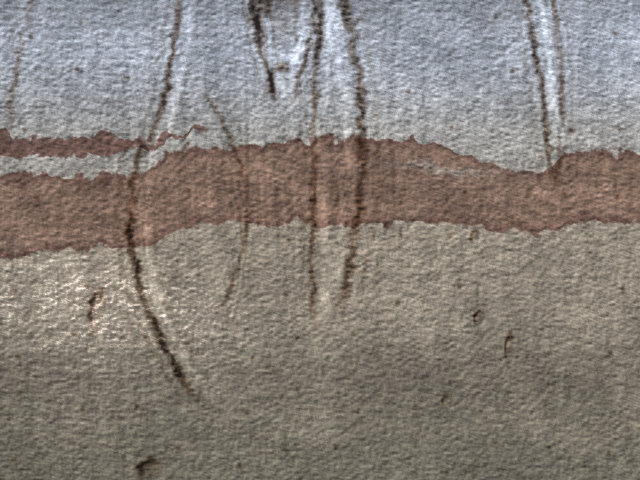
A WebGL 2 fragment shader for this texture:

```glsl
#version 300 es
precision highp float;
// Weathered smooth bark: a ragged brown band, healed grooves, knots and fine leathery grain.
uniform vec2 u_resolution;
out vec4 outColor;

#define GRAIN_SCALE vec2(125.0, 175.0)
#define GRAIN_DEPTH 0.58
#define GROOVE_DEPTH 0.34
#define STREAK_DEPTH 0.26
#define EDGE_RAGGED 0.045
#define EDGE_SOFT 0.004
#define GLINT_GAIN 0.36

const vec3 SKY_GREY = vec3(0.62, 0.645, 0.69);
const vec3 PALE_BARK = vec3(0.59, 0.585, 0.575);
const vec3 WARM_BARK = vec3(0.575, 0.54, 0.49);
const vec3 SHADE_BARK = vec3(0.45, 0.43, 0.385);
const vec3 BAND_BROWN = vec3(0.49, 0.40, 0.352);
const vec3 RIM_BROWN = vec3(0.36, 0.265, 0.24);
const vec3 GLINT = vec3(1.0, 0.93, 0.93);

float hash(vec2 p) { return fract(sin(dot(p, vec2(127.1, 311.7))) * 43758.5453); }

float noise(vec2 p) {
  vec2 i = floor(p), f = fract(p);
  f = f * f * (3.0 - 2.0 * f);
  return mix(mix(hash(i), hash(i + vec2(1, 0)), f.x),
             mix(hash(i + vec2(0, 1)), hash(i + 1.0), f.x), f.y);
}

float fbm(vec2 p) {
  float sum = 0.0, amp = 0.5;
  for (int i = 0; i < 4; i++) {
    sum += amp * noise(p);
    p = mat2(1.6, 1.2, -1.2, 1.6) * p + 7.3;
    amp *= 0.5;
  }
  return sum;
}

float bell(float x) { return exp(-x * x); }

// Bowed, broken groove from a down to b; a negative width puts the lit lip on the left.
float groove(vec2 p, vec2 a, vec2 b, float bow, float width) {
  float t = (p.y - a.y) / (b.y - a.y);
  float s = (p.x - mix(a.x, b.x, t) - bow * 4.0 * t * (1.0 - t)) / width;
  s += 2.6 * (fbm(p * vec2(40.0, 55.0)) - 0.47);
  float fade = smoothstep(-0.02, 0.1, t) * (1.0 - smoothstep(0.85, 1.02, t));
  float broken = 0.25 + 1.4 * noise(p * vec2(38.0, 24.0) + a * 20.0);
  float fibres = 0.3 * sin(s * 2.4) * bell(s / 4.5) - 0.16 * bell(s / 3.5);
  return fade * (broken * (0.6 * bell((s - 2.2) * 0.7) - bell(s * 1.1)) + fibres);
}

// Oval scar: dark rim, lit on its lower right.
float knot(vec2 p, vec2 centre, vec2 radius) {
  vec2 q = (p - centre) / radius;
  float d = length(q) + 0.5 * (noise(p * 70.0) - 0.5);
  return bell((d - 1.0) / 0.32) * (0.7 * (q.x - q.y) - 0.5) - 0.3 * bell(d * 1.5);
}

float scars(vec2 p) {
  float h = groove(p, vec2(0.378, 1.05), vec2(0.30, 0.66), 0.017, 0.008);
  h += 1.2 * groove(p, vec2(0.305, 0.72), vec2(0.435, 0.14), -0.082, 0.010);
  h += 0.6 * groove(p, vec2(0.415, 0.82), vec2(0.44, 0.33), 0.084, -0.008);
  h += 0.9 * groove(p, vec2(0.672, 1.05), vec2(0.658, 0.29), -0.010, 0.008);
  h += groove(p, vec2(0.70, 1.05), vec2(0.70, 0.33), 0.052, -0.011);
  h += groove(p, vec2(1.093, 1.05), vec2(1.157, 0.60), 0.002, 0.008);
  h += 0.7 * groove(p, vec2(1.14, 1.05), vec2(1.157, 0.60), 0.018, -0.007);
  h += 0.5 * groove(p, vec2(0.085, 1.05), vec2(0.02, 0.72), -0.010, 0.009);
  h += groove(p, vec2(0.520, 1.06), vec2(0.58, 0.78), -0.010, 0.007);
  h += 0.8 * groove(p, vec2(0.655, 1.06), vec2(0.60, 0.78), 0.016, -0.007);
  h += 1.1 * knot(p, vec2(0.592, 0.955), vec2(0.050, 0.065));
  h += knot(p, vec2(0.587, 0.83), vec2(0.024, 0.031));
  h += 1.2 * knot(p, vec2(0.205, 0.345), vec2(0.016, 0.042));
  h += knot(p, vec2(0.99, 0.505), vec2(0.010, 0.013));
  h += knot(p, vec2(1.0, 0.335), vec2(0.010, 0.014));
  h += knot(p, vec2(1.063, 0.27), vec2(0.010, 0.028));
  h += knot(p, vec2(0.932, 0.163), vec2(0.011, 0.013));
  h += 1.3 * knot(p, vec2(0.315, 0.015), vec2(0.024, 0.022));
  // Scattered pores, one per coarse cell.
  vec2 cell = floor(p * 9.0);
  vec2 pore = (cell + 0.25 + 0.5 * vec2(hash(cell), hash(cell + 31.0))) / 9.0;
  return h - step(0.55, hash(cell + 5.0)) * bell(length(p - pore) / 0.005);
}

void main() {
  vec2 p = gl_FragCoord.xy / u_resolution.y;
  float x = p.x, y = p.y;
  // Broad light across the trunk.
  vec3 color = mix(SHADE_BARK, WARM_BARK, smoothstep(0.05, 0.45, y));
  color = mix(color, PALE_BARK, smoothstep(0.5, 0.72, y));
  color = mix(color, SKY_GREY, smoothstep(0.68, 0.9, y));
  color *= 1.0 - 0.10 * smoothstep(0.93, 1.0, y) - 0.08 * bell((y - 0.22) / 0.07);
  color *= 0.87 + 0.28 * fbm(p * 9.0);
  // Ragged brown band with darker rims.
  float rag = EDGE_RAGGED * (fbm(p * vec2(42.0, 36.0)) - 0.47);
  float top = 0.632 + 0.055 * smoothstep(0.29, 0.36, x) + 0.028 * smoothstep(0.4, 0.72, x)
            - 0.075 * smoothstep(0.8, 1.13, x) + 0.042 * smoothstep(1.13, 1.18, x) + rag;
  float bottom = 0.462 + 0.025 * smoothstep(0.0, 0.2, x) + 0.05 * smoothstep(0.28, 0.42, x)
               - 0.02 * bell((x - 1.1) / 0.08) - 0.012 * bell((x - 0.7) / 0.07) + rag;
  float inside = min(top - y, y - bottom);
  float gap = bell((y - 0.648 + 0.05 * (x - 0.93) + rag) / 0.008) * bell((x - 0.93) / 0.11);
  vec3 brown = BAND_BROWN * (0.8 + 0.42 * fbm(p * vec2(14.0, 30.0)));
  brown = mix(brown, RIM_BROWN, 0.65 * bell((inside - 0.004) / 0.010));
  color = mix(color, brown, 0.95 * smoothstep(-EDGE_SOFT, EDGE_SOFT, inside) * (1.0 - 0.7 * gap));
  // Dark tongue above the band on the left.
  float tongue = mix(0.023, 0.006, smoothstep(0.15, 0.38, x))
               - abs(y - 0.697 - 0.035 * smoothstep(0.28, 0.43, x) + 1.3 * rag);
  float tongueMask = smoothstep(-EDGE_SOFT, EDGE_SOFT, tongue) * (1.0 - smoothstep(0.42, 0.44, x));
  color = mix(color, RIM_BROWN * 1.08, 0.85 * tongueMask);
  // Embossed grain, vertical streaks and rings around the healed oval.
  vec2 g = p * GRAIN_SCALE;
  float grain = fbm(g) - fbm(g + vec2(0.5, -0.8)) + 0.9 * (fbm(g * vec2(0.5, 0.8) + 19.0) - 0.47);
  float zone = 0.35 + 0.9 * bell((x - 0.54) / 0.25) * bell((y - 0.62) / 0.2);
  float streak = zone * (noise(vec2(x * 120.0 + 2.0 * noise(p * 8.0), y * 7.0)) - 0.5);
  float ring = length((p - vec2(0.40, 0.49)) / vec2(0.115, 0.26));
  float rings = 0.06 * sin(ring * 60.0 + 5.0 * noise(p * 25.0)) * bell((ring - 0.9) / 0.16);
  float relief = GROOVE_DEPTH * scars(p);
  color *= max(0.25, 1.0 + GRAIN_DEPTH * grain + STREAK_DEPTH * streak + rings + relief);
  color = mix(color, color * vec3(1.04, 0.94, 0.86), clamp(-3.0 * relief, 0.0, 1.0));
  // Glossy wrinkles on the lower left.
  float gloss = bell((x - 0.18) / 0.27) * bell((y - 0.36 + 0.1 * (x - 0.2)) / 0.1);
  float wrinkle = 1.0 - abs(2.0 * fbm(p * vec2(38.0, 70.0) + 4.0) - 0.94);
  color += GLINT * GLINT_GAIN * gloss * smoothstep(0.65, 1.0, wrinkle) * (0.25 + 1.6 * max(grain, 0.0));
  outColor = vec4(clamp(color, 0.0, 1.0), 1.0);
}
```
